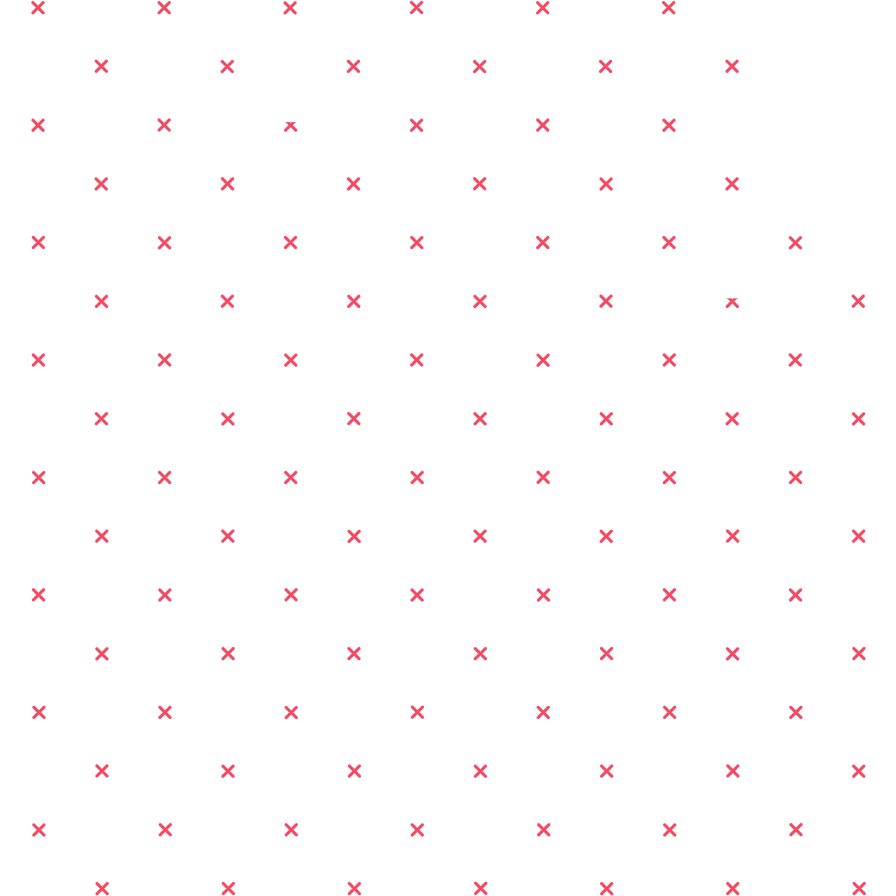
Reproduce this pattern procedurally as a WebGL 1 fragment shader.

```glsl
precision highp float;

uniform vec2 u_resolution;

const vec3 PAPER = vec3(1.0, 0.999, 0.999);
const vec3 CORAL = vec3(0.95, 0.29, 0.385);
const vec2 SPACING = vec2(0.1408, 0.06554);
const vec2 FIRST_MARK = vec2(0.0424, 0.0086);  // from the top left
const float ARM_REACH = 0.0057;
const float STROKE_RADIUS = 0.0017;
const float DRIFT = 0.0012;                    // sideways slant over the height

// Distance to a diagonal cross with rounded ends.
float crossDistance(vec2 p, float reach, float radius) {
    p = abs(p);
    float along = clamp(0.5 * (p.x + p.y), 0.0, reach);
    return length(p - vec2(along)) - radius;
}

// Layered sines that nudge each mark slightly.
vec2 wobble(vec2 cell, float amount) {
    float a = sin(cell.x * 2.3 + cell.y * 1.7) + 0.5 * sin(cell.x * 5.1 - cell.y * 3.9);
    float b = sin(cell.x * 3.7 - cell.y * 2.1) + 0.5 * sin(cell.x * 1.3 + cell.y * 4.7);
    return amount * vec2(a, b);
}

// One where a mark exists, zero in the bare upper right corner.
float isPresent(vec2 cell) {
    return 1.0 - step(5.5, cell.x) * (1.0 - step(3.5, cell.y));
}

// One on the few marks whose upper tips are worn off.
float isWorn(vec2 cell) {
    float onDiagonal = 1.0 - step(0.5, abs(cell.x - cell.y));
    return onDiagonal * step(1.5, mod(cell.x, 3.0)) * (1.0 - step(6.5, cell.y));
}

// Coverage of the staggered lattice, with y running downwards.
float markCoverage(vec2 p, float pixel) {
    vec2 grid = p - FIRST_MARK;
    grid.x -= DRIFT * p.y;
    float row = floor(grid.y / SPACING.y + 0.5);
    grid.x -= 0.5 * SPACING.x * mod(row, 2.0);
    float column = floor(grid.x / SPACING.x + 0.5);
    vec2 cell = vec2(column, row);

    vec2 local = grid - cell * SPACING - wobble(cell, 0.00015);
    float d = crossDistance(local, ARM_REACH, STROKE_RADIUS);
    float wornCut = -local.y - 0.6 * ARM_REACH;
    d = mix(d, max(d, wornCut), isWorn(cell));
    return isPresent(cell) * (1.0 - smoothstep(-0.7 * pixel, 0.7 * pixel, d));
}

void main() {
    vec2 p = gl_FragCoord.xy / u_resolution;
    p.y = 1.0 - p.y;
    float pixel = 1.0 / min(u_resolution.x, u_resolution.y);
    vec3 color = mix(PAPER, CORAL, markCoverage(p, pixel));
    gl_FragColor = vec4(color, 1.0);
}
```
